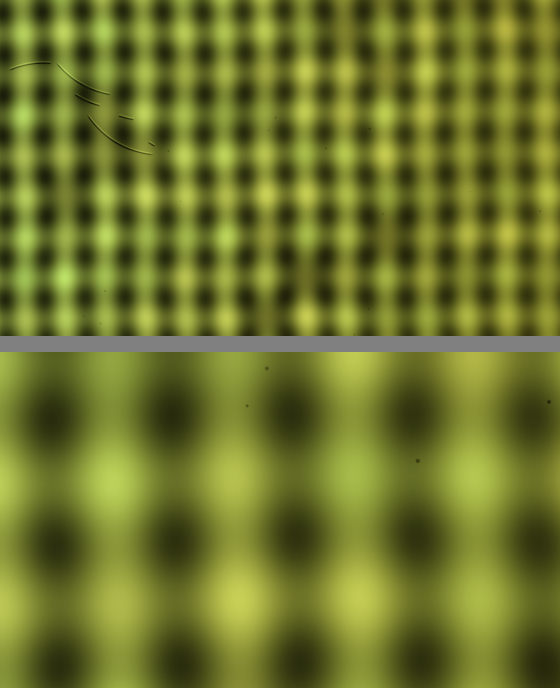
Top: the whole. Bottom: its middle third, enlarged.
A Shadertoy shader for this pattern:

```glsl
// Blurred olive-green weave: bright columns, dark holes, uneven glow, fine scratches and dust.
#define PITCH vec2(0.1195, 0.1217)
#define FIRST_SITE vec2(0.073, 0.050)
#define SHEAR vec2(0.010, -0.005)
#define MEAN_LIGHT 0.462
#define COLUMN_LIGHT 0.178
#define ROW_LIGHT 0.098
#define GLOW_SPREAD 0.20
#define FAULT_RATE 0.09
#define FAULT_DEPTH 0.20
#define SCRATCH_WIDTH 0.0022
#define DUST_COUNT 14
#define TAU 6.2831853

// Scratch end points (start.xy, end.xy) in canvas heights
const vec4 SCRATCHES[6] = vec4[6](
    vec4(0.152, 0.813, 0.028, 0.793), vec4(0.170, 0.813, 0.330, 0.720),
    vec4(0.224, 0.720, 0.298, 0.687), vec4(0.261, 0.659, 0.457, 0.541),
    vec4(0.354, 0.657, 0.398, 0.646), vec4(0.443, 0.578, 0.461, 0.567));

vec2 hash2(vec2 p) {
    vec2 k = vec2(dot(p, vec2(127.1, 311.7)), dot(p, vec2(269.5, 183.3)));
    return fract(sin(k) * 43758.5);
}

// Brightness (x) and warmth (y) spread from the nearest lattice sites
vec2 siteGlow(vec2 g) {
    vec2 home = floor(g + 0.5), sum = vec2(0.0);
    for (int j = -1; j <= 1; j++)
    for (int i = -1; i <= 1; i++) {
        vec2 site = home + vec2(i, j);
        vec2 h = hash2(site + 3.0);
        vec2 d = g - site;
        float light = GLOW_SPREAD * (h.x - 0.45)
                    - FAULT_DEPTH * step(1.0 - FAULT_RATE, h.y);
        sum += vec2(light, 0.10 * (h.y - 0.5)) * exp(-5.0 * dot(d, d));
    }
    return sum;
}

// Bowed hairline, dark below and light above
float scratchRelief(vec2 p, vec4 ends, float width) {
    vec2 span = ends.zw - ends.xy;
    float len = length(span);
    vec2 dir = span / len;
    vec2 q = p - ends.xy;
    float t = dot(q, dir) / len;
    float v = dot(q, vec2(-dir.y, dir.x)) + 2.0 * len * len * t * (1.0 - t);
    v *= sign(dir.x);
    float fade = smoothstep(-0.02, 0.06, t) * smoothstep(1.02, 0.94, t);
    float shade = exp(-pow(abs(v + width) / width, 2.0));
    float shine = exp(-pow(abs(v - width) / width, 2.0));
    return fade * (0.12 * shine - 0.24 * shade);
}

void mainImage(out vec4 fragColor, in vec2 fragCoord) {
    vec2 p = fragCoord / iResolution.y;
    float across = fragCoord.x / iResolution.x;
    float pixel = 1.0 / iResolution.y;

    // Slightly sheared, gently wavering lattice
    vec2 g = (p + SHEAR * vec2(p.y - 0.5, p.x) - FIRST_SITE) / PITCH;
    g += 0.025 * sin(g.yx * vec2(1.7, 1.3) + vec2(0.4, 2.1));

    // Columns and rows, with contrast falling to the right
    vec2 wave = cos(TAU * g);
    float weave = COLUMN_LIGHT * wave.x + ROW_LIGHT * wave.y - 0.018 * wave.x * wave.y;
    vec2 glow = siteGlow(g);
    float light = MEAN_LIGHT + weave * mix(1.15, 0.78, across) + glow.x;
    light += 0.02 * sin(3.1 * p.x + 1.0) * sin(4.3 * p.y + 0.5);
    light += 0.03 * (0.5 - across);

    // Surface wear
    float hair = max(SCRATCH_WIDTH, 0.6 * pixel);
    for (int i = 0; i < 6; i++) light += scratchRelief(p, SCRATCHES[i], hair);
    for (int i = 0; i < DUST_COUNT; i++) {
        vec2 h = hash2(vec2(float(i), 17.0));
        vec2 speck = h * vec2(iResolution.x * pixel, 1.0);
        float radius = mix(0.0008, 0.0022, fract(h.x * 7.0 + h.y * 5.0));
        light -= 0.16 * (1.0 - smoothstep(radius - pixel, radius + pixel, distance(p, speck)));
    }

    // Lime on the left, ochre on the right
    light = clamp(light, 0.10, 0.90);
    float warmth = mix(0.87, 0.99, across) + glow.y;
    fragColor = vec4(light * vec3(warmth, 1.0, 0.29 + 0.2 * light - 0.08 * across), 1.0);
}
```
